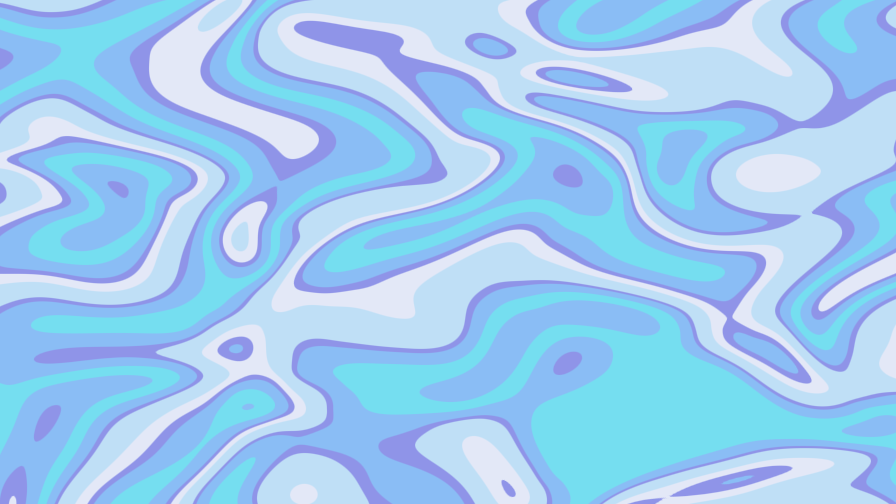
A Shadertoy shader for this background:

```glsl
// Flowing marbled contour bands in pale blue, cyan and violet.
#define CELL vec2(0.41, 0.235)  // noise cell size, in canvas heights
#define TILT 0.10               // rise of the flow towards the right
#define WARP 0.55               // bending of the flow, in cells
#define DETAIL 0.16             // weight of the finer octave
#define CYCLES 1.65             // palette cycles per unit of noise
#define PHASE 0.42              // palette position at noise zero
#define CYAN vec3(0.46, 0.87, 0.94)
#define BLUE vec3(0.54, 0.74, 0.96)
#define VIOLET vec3(0.56, 0.58, 0.91)
#define PALE vec3(0.75, 0.875, 0.965)
#define WHITE vec3(0.89, 0.91, 0.97)

// Unit gradient vector for a lattice point
vec2 gradientAt(vec2 cell) {
    vec3 h = fract(cell.xyx * vec3(0.1031, 0.1030, 0.0973));
    h += dot(h, h.yzx + 33.33);
    float angle = 6.28318 * fract((h.x + h.y) * h.z);
    return vec2(cos(angle), sin(angle));
}

// Gradient noise with quintic interpolation
float noise(vec2 p) {
    vec2 i = floor(p), f = p - i;
    vec2 u = f * f * f * (f * (f * 6.0 - 15.0) + 10.0);
    vec2 e = vec2(0.0, 1.0);
    float low = mix(dot(gradientAt(i), f),
                    dot(gradientAt(i + e.yx), f - e.yx), u.x);
    float high = mix(dot(gradientAt(i + e.xy), f - e.xy),
                     dot(gradientAt(i + e.yy), f - e.yy), u.x);
    return mix(low, high, u.y);
}

// Smooth height field, tilted, stretched and domain-warped
float heightField(vec2 p) {
    p.y -= TILT * p.x;
    vec2 q = p / CELL + vec2(17.3, 41.7);
    vec2 bend = vec2(noise(q * 0.8 + 71.2), noise(q * 0.8 + 134.6));
    q += WARP * 2.0 * bend;
    return noise(q) + DETAIL * noise(q * 1.9 + 58.4);
}

// Replace the colour past one band edge, softened over one pixel
void band(inout vec3 color, vec3 next, float level, float edge, float soft) {
    color = mix(color, next, smoothstep(-soft, soft, level - edge));
}

// Cyclic palette; the seam lies inside the cyan band
vec3 palette(float level, float soft) {
    float t = fract(level);
    vec3 color = CYAN;
    band(color, BLUE, t, 0.085, soft);
    band(color, VIOLET, t, 0.250, soft);
    band(color, PALE, t, 0.310, soft);
    band(color, WHITE, t, 0.550, soft);
    band(color, VIOLET, t, 0.675, soft);
    band(color, BLUE, t, 0.745, soft);
    band(color, CYAN, t, 0.915, soft);
    return color;
}

void mainImage(out vec4 fragColor, in vec2 fragCoord) {
    vec2 p = fragCoord / iResolution.y;
    float level = PHASE + CYCLES * heightField(p);
    float soft = clamp(0.7 * fwidth(level), 0.0005, 0.08);
    fragColor = vec4(palette(level, soft), 1.0);
}
```
